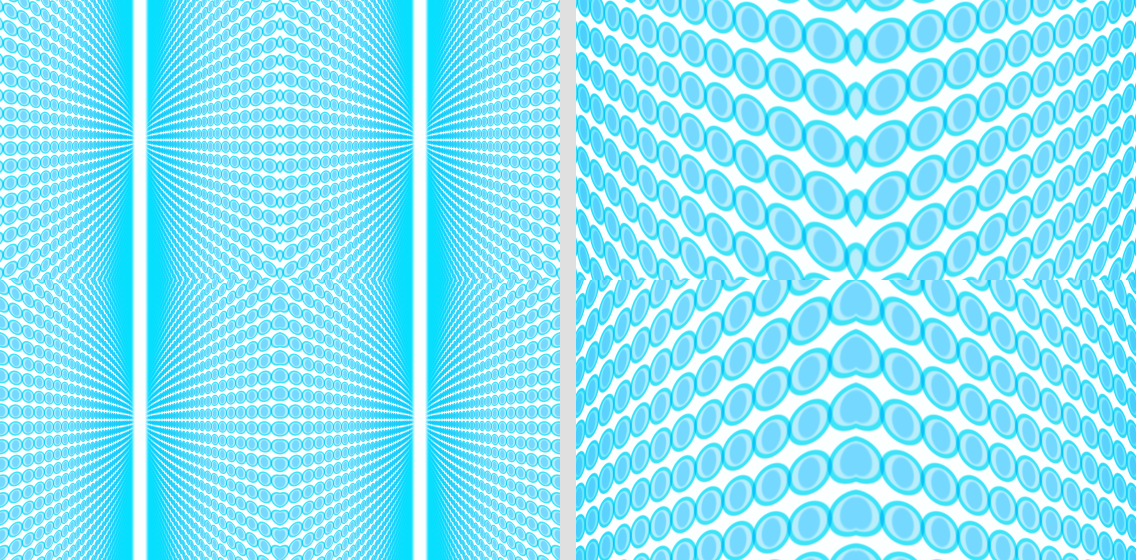
Left, the full canvas; right, a detail of the centre.
A Shadertoy shader for this pattern:

```glsl
const float TILES = 2.0;             // repeats across and down
const float ROWS = 7.84;             // bead rows from tile centre to tile edge
const float COLUMNS = 35.8;          // column density toward the axis
const float LOWER_PHASE = 0.62;      // column shift in the lower tiles
const vec2 BEAD_RADIUS = vec2(0.55, 0.43);
const float OUTLINE = 0.79;          // inner rim of the outline, in bead radii
const vec2 CORE_RADIUS = vec2(0.27, 0.30);
const vec2 AXIS_EDGE = vec2(0.032, 0.066);
const int SAMPLES = 4;

const vec3 PAPER = vec3(0.99, 1.0, 1.0);
const vec3 PALE = vec3(0.72, 0.93, 0.99);
const vec3 CORE = vec3(0.46, 0.85, 1.0);
const vec3 RIM = vec3(0.24, 0.89, 0.97);
const vec3 DEEP = vec3(0.0, 0.74, 0.97);
const vec3 CYAN = vec3(0.02, 0.89, 1.0);

// 1 inside the ellipse, 0 outside
float ellipse(vec2 q, vec2 radius, float softness) {
    return 1.0 - smoothstep(1.0 - softness, 1.0 + softness, length(q / radius));
}

// One bead with outline, core and overlaps with its row neighbours
vec3 beadColor(vec2 q, float nearAxis, vec3 ground) {
    float body = ellipse(q, BEAD_RADIUS, 0.05);
    float inner = ellipse(q, BEAD_RADIUS * OUTLINE, 0.07);
    float core = ellipse(q, CORE_RADIUS, 0.12);
    float joint = body * ellipse(vec2(abs(q.x) - 1.0, q.y), BEAD_RADIUS, 0.05);

    vec3 rim = mix(RIM, DEEP, 0.7 * nearAxis);
    vec3 color = mix(ground, rim, body);
    color = mix(color, mix(PALE, CYAN, nearAxis), inner);
    color = mix(color, mix(CORE, DEEP, 0.8 * nearAxis), core);
    return mix(color, DEEP, 0.8 * joint);
}

vec3 pattern(vec2 uv) {
    vec2 tile = uv * TILES;
    vec2 p = 2.0 * fract(tile) - 1.0;
    float d = max(abs(p.x), 0.004);

    // Warp: rows fan out from the tile centre, columns crowd at the axis
    float phase = mod(floor(tile.y), 2.0) < 0.5 ? LOWER_PHASE : 0.0;
    float column = COLUMNS * pow(d, -0.25) + phase;
    float row = ROWS * p.y / sqrt(d);
    vec2 q = fract(vec2(column, row)) - 0.5;

    // Steep, tightly packed rows close up into solid colour
    float spacing = 1.0 / length(vec2(0.5 * row / d, ROWS / sqrt(d)));
    float crowd = 1.0 - smoothstep(0.009, 0.036, spacing);
    float nearAxis = 1.0 - smoothstep(0.08, 0.58, d);

    vec3 color = beadColor(q, nearAxis, mix(PAPER, CYAN, crowd));
    color = mix(color, CYAN, 0.75 * crowd * nearAxis);

    // Soft white axis
    return mix(PAPER, color, smoothstep(AXIS_EDGE.x, AXIS_EDGE.y, d));
}

void mainImage(out vec4 fragColor, in vec2 fragCoord) {
    vec3 sum = vec3(0.0);
    for (int j = 0; j < SAMPLES; j++) {
        for (int i = 0; i < SAMPLES; i++) {
            vec2 offset = (vec2(i, j) + 0.5) / float(SAMPLES) - 0.5;
            sum += pattern((fragCoord + offset) / iResolution.xy);
        }
    }
    fragColor = vec4(sum / float(SAMPLES * SAMPLES), 1.0);
}
```
